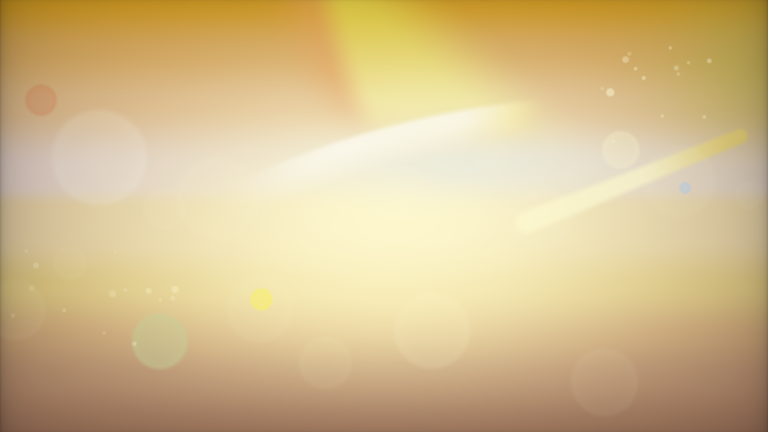
Write a WebGL 2 fragment shader that draws this background.

```glsl
#version 300 es
precision highp float;
uniform vec2 u_resolution;
out vec4 fragColor;

float hash(float n) {
    return fract(sin(n * 127.1) * 43758.5453);
}

float bell(float x, float width) {
    return exp(-x * x / (width * width));
}

float softSpot(vec2 p, vec2 center, vec2 radius) {
    vec2 q = (p - center) / radius;
    return exp(-dot(q, q));
}

// Flat lens disc with a slightly brighter rim
float bokeh(vec2 p, vec2 center, float radius) {
    float d = length(p - center) / radius;
    float soft = 0.06 + 0.003 / radius;
    float body = 1.0 - smoothstep(1.0 - soft, 1.0 + soft, d);
    return body * (0.75 + 0.25 * smoothstep(0.6, 1.0, d));
}

vec3 addBand(vec3 below, vec3 color, float low, float high, float y) {
    return mix(below, color, smoothstep(low, high, y));
}

// Stacked horizontal light bands, from brown floor to golden ceiling
vec3 bands(float y) {
    vec3 c = mix(vec3(0.63, 0.46, 0.36), vec3(0.71, 0.54, 0.42), smoothstep(0.0, 0.14, y));
    c = addBand(c, vec3(0.79, 0.62, 0.44), 0.12, 0.25, y);
    c = addBand(c, vec3(0.86, 0.75, 0.46), 0.22, 0.34, y);
    c = addBand(c, vec3(0.89, 0.79, 0.62), 0.34, 0.45, y);
    c = addBand(c, vec3(0.88, 0.80, 0.78), 0.52, 0.57, y);
    c = addBand(c, vec3(0.87, 0.72, 0.53), 0.61, 0.76, y);
    c = addBand(c, vec3(0.84, 0.65, 0.35), 0.75, 0.90, y);
    return addBand(c, vec3(0.83, 0.61, 0.13), 0.88, 1.0, y);
}

// Wide beam falling from the top edge, sharp on its left side
float topBeam(vec2 p) {
    float drop = 1.0 - p.y;
    float left = 0.73 + 0.25 * drop + 0.25 * drop * drop;
    float right = 0.97 + 1.05 * drop;
    float sides = smoothstep(left - 0.02, left + 0.07, p.x)
                * (1.0 - smoothstep(right - 0.16, right + 0.10, p.x));
    return sides * smoothstep(0.62, 0.78, p.y);
}

// Curved streak: crisp upper edge, long fade beneath
float arcStreak(vec2 p, float fade) {
    float t = p.x - 0.545;
    float d = p.y - (0.56 + 0.455 * t - 0.263 * t * t);
    float ends = smoothstep(-0.04, 0.25, t) * (1.0 - smoothstep(0.62, 0.72, t));
    return ends * smoothstep(-fade, 0.0, d) * (1.0 - smoothstep(0.008, 0.028, d));
}

// Straight streak, returns coverage and position along its length
vec2 lineStreak(vec2 p, vec2 a, vec2 b, float width) {
    vec2 ab = b - a;
    float along = dot(p - a, ab) / dot(ab, ab);
    float t = clamp(along, 0.0, 1.0);
    float d = length(p - a - ab * t);
    float w = width * mix(1.15, 0.75, t);
    return vec2(1.0 - smoothstep(w * 0.45, w * 1.2, d), t);
}

// Cluster of small sparks scattered around a center
float sparks(vec2 p, vec2 center, vec2 spread, float seed) {
    float sum = 0.0;
    for (int i = 0; i < 14; i++) {
        float k = seed + float(i) * 3.7;
        vec2 offset = vec2(hash(k), hash(k + 1.3)) * 2.0 - 1.0;
        float radius = mix(0.003, 0.009, pow(hash(k + 2.1), 2.0));
        sum += bokeh(p, center + offset * spread, radius) * mix(0.3, 0.8, hash(k + 0.7));
    }
    return min(sum, 1.0);
}

// Faint large discs across the whole canvas
float faintDiscs(vec2 p, float aspect) {
    float sum = 0.0;
    for (int i = 0; i < 12; i++) {
        float k = float(i) + 5.0;
        vec2 center = vec2(aspect * (float(i) + hash(k)) / 12.0, 0.08 + 0.75 * hash(k + 20.5));
        sum += bokeh(p, center, mix(0.03, 0.10, hash(k + 41.2)));
    }
    return sum;
}

void main() {
    vec2 uv = gl_FragCoord.xy / u_resolution;
    float aspect = u_resolution.x / u_resolution.y;
    vec2 p = vec2(uv.x * aspect, uv.y);
    vec3 cream = vec3(1.0, 0.98, 0.82);
    vec3 white = vec3(0.99, 0.98, 0.93);

    // Backdrop and central glow
    vec3 color = bands(p.y);
    color = mix(color, vec3(0.76, 0.72, 0.30), 0.6 * softSpot(p, vec2(1.75, 0.84), vec2(0.22, 0.18)));
    color = mix(color, vec3(0.98, 0.92, 0.66), 0.65 * softSpot(p, vec2(0.86, 0.32), vec2(0.60, 0.20)));
    color = mix(color, cream, 0.92 * softSpot(p, vec2(0.93, 0.51), vec2(0.64, 0.29)));

    // Upper beam with a warm fringe, then the cool haze below the arc
    float fringe = bell(p.x - 0.73 - 0.35 * (1.0 - p.y), 0.08) * smoothstep(0.65, 0.85, p.y);
    color = mix(color, vec3(0.92, 0.66, 0.38), 0.45 * fringe);
    vec3 beamColor = mix(vec3(0.97, 0.96, 0.70), vec3(0.90, 0.85, 0.30), smoothstep(0.72, 1.0, p.y));
    color = mix(color, beamColor, 0.75 * topBeam(p));
    color = mix(color, vec3(0.91, 0.92, 0.89), 0.65 * softSpot(p, vec2(1.08, 0.62), vec2(0.36, 0.07)));

    // Bright streaks
    vec3 arcColor = mix(white, vec3(0.98, 0.93, 0.66), smoothstep(1.05, 1.25, p.x));
    color = mix(color, arcColor, 0.85 * arcStreak(p, 0.09));
    vec2 ray = lineStreak(p, vec2(1.22, 0.485), vec2(1.715, 0.685), 0.026);
    vec3 rayColor = mix(cream, vec3(0.93, 0.84, 0.46), smoothstep(0.5, 1.0, ray.y));
    color = mix(color, rayColor, 0.85 * ray.x);

    // Lens discs and sparks
    color = mix(color, cream, 0.08 * faintDiscs(p, aspect));
    color = mix(color, white, 0.20 * bokeh(p, vec2(0.23, 0.635), 0.11));
    color = mix(color, cream, 0.40 * bokeh(p, vec2(1.437, 0.653), 0.043));
    color = mix(color, cream, 0.16 * bokeh(p, vec2(1.0, 0.235), 0.088));
    color = mix(color, vec3(0.80, 0.84, 0.62), 0.55 * bokeh(p, vec2(0.37, 0.21), 0.064));
    color = mix(color, vec3(0.98, 0.95, 0.42), 0.75 * bokeh(p, vec2(0.605, 0.307), 0.025));
    color = mix(color, vec3(0.88, 0.45, 0.28), 0.30 * bokeh(p, vec2(0.095, 0.768), 0.036));
    color = mix(color, vec3(0.75, 0.84, 0.93), 0.75 * bokeh(p, vec2(1.586, 0.565), 0.013));
    color = mix(color, cream, sparks(p, vec2(1.51, 0.78), vec2(0.14, 0.11), 2.0));
    color = mix(color, cream, 0.7 * sparks(p, vec2(0.23, 0.31), vec2(0.20, 0.11), 61.0));

    // Darkened borders
    vec2 border = 4.0 * uv * (1.0 - uv);
    color *= pow(border.x, 0.07) * pow(border.y, 0.025);
    fragColor = vec4(clamp(color, 0.0, 1.0), 1.0);
}
```
